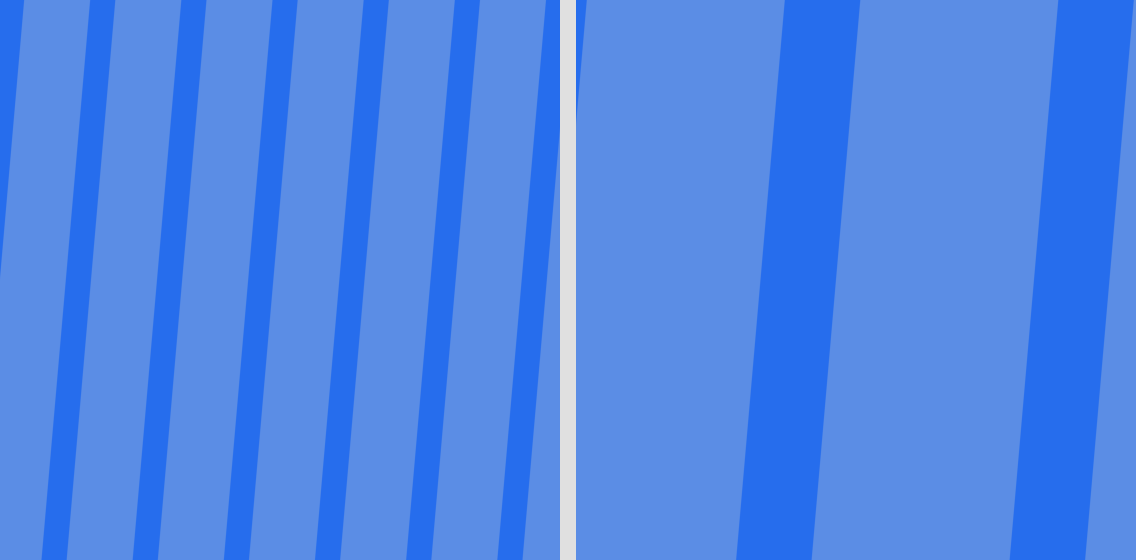
Left: the whole. Right: its middle third, enlarged.
Give the GLSL for this pattern, as a Shadertoy shader.

```glsl
// Flat diagonal pinstripes: narrow vivid blue bands on a softer blue ground.
// The canvas is projected onto the normal of the tilted bands, folded into
// equal periods, and each band is drawn from its signed distance.

const vec3 GROUND_BLUE = vec3(0.355, 0.552, 0.898);
const vec3 STRIPE_BLUE = vec3(0.149, 0.427, 0.930);

const float TILT = radians(4.97);   // lean to the right of vertical
const float SPACING = 0.1628;       // horizontal step between bands
const float STRIPE_SHARE = 0.276;   // band width as a share of the step
const vec2 ANCHOR = vec2(0.140, 0.5); // a point on the middle of one band

// Signed distance to the nearest band; negative inside.
float stripeDistance(vec2 p, vec2 normal, float period, float width) {
    float across = dot(p, normal);
    float fromCenter = abs(fract(across / period + 0.5) - 0.5) * period;
    return fromCenter - 0.5 * width;
}

// Coverage of a shape, softened over about one pixel.
float coverage(float dist, float pixel) {
    return 1.0 - smoothstep(-0.75 * pixel, 0.75 * pixel, dist);
}

void mainImage(out vec4 fragColor, in vec2 fragCoord) {
    vec2 uv = fragCoord / iResolution.y;
    float pixel = 1.0 / iResolution.y;

    // Band geometry, measured at right angles to the bands
    vec2 normal = vec2(cos(TILT), -sin(TILT));
    float period = SPACING * normal.x;
    float dist = stripeDistance(uv - ANCHOR, normal, period, period * STRIPE_SHARE);

    vec3 color = mix(GROUND_BLUE, STRIPE_BLUE, coverage(dist, pixel));
    fragColor = vec4(color, 1.0);
}
```
